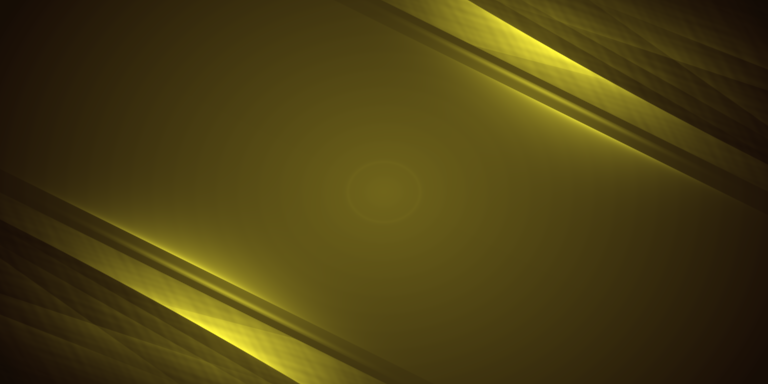
This background is drawn by a Shadertoy shader. Its source:

```glsl
const vec2 ACROSS = vec2(0.444, 0.896);   // normal of the slanted bands
const vec2 ALONG = vec2(0.896, -0.444);   // direction of the bands
const float RIM = 0.390;                  // inner edge of the bands
const float PANEL = 0.445;                // inner edge of the bright panel

vec2 hashGradient(vec2 cell) {
    float h = fract(sin(dot(cell, vec2(127.1, 311.7))) * 43758.5);
    return vec2(cos(6.2832 * h), sin(6.2832 * h));
}

float gradientNoise(vec2 p) {
    vec2 i = floor(p), f = fract(p);
    vec2 u = f * f * (3.0 - 2.0 * f);
    vec2 e = vec2(0.0, 1.0);
    float low = mix(dot(hashGradient(i), f),
                    dot(hashGradient(i + e.yx), f - e.yx), u.x);
    float high = mix(dot(hashGradient(i + e.xy), f - e.xy),
                     dot(hashGradient(i + e.yy), f - e.yy), u.x);
    return mix(low, high, u.y);
}

float bump(float x, float centre, float width) {
    float k = (x - centre) / width;
    return exp(-k * k);
}

float cover(float x, float soft) {
    return smoothstep(-soft, soft, x);
}

float band(float x, float a, float b, float soft) {
    return cover(x - a, soft) * cover(b - x, soft);
}

// Elliptical falloff with faint concentric steps
float backdrop(vec2 p) {
    float r = length(p * vec2(1.0, 1.2));
    float rings = r * 18.0;
    float stepped = (floor(rings) + smoothstep(0.7, 1.0, fract(rings))) / 18.0;
    float ringLine = 0.012 * bump(r, 0.094, 0.005);
    return max(0.44 - 0.315 * mix(r, stepped, 0.3), 0.085) + ringLine;
}

// Light spilling from the rim towards the centre
float rimGlow(float d, float t) {
    float gap = max(RIM - d, 0.0);
    float wide = 0.36 * exp(-gap / 0.075) * bump(t, 0.32, 0.30);
    float thin = 0.32 * exp(-gap / 0.007) * bump(t, 0.39, 0.24);
    return wide + thin;
}

// Bright panel, lit most along its outer edge
float panelLight(float d, float t, float outer, float soft) {
    float u = clamp((d - PANEL) / (outer - PANEL), 0.0, 1.0);
    float sheet = cover(d - 0.437 - 0.21 * t, soft);
    float light = (0.32 + 0.28 * u + 0.09 * sheet) * bump(t, 0.19, 0.31);
    float edge = 0.20 * exp(-(outer - d) / 0.010) * bump(t, 0.25, 0.24);
    return light + edge + 0.09 * bump(t, 0.5, 0.3);
}

// Overlapping translucent sheets, each at its own slant
float outerSheets(float d, float t, float outer, float soft) {
    float light = 0.20 * exp(-(d - outer) / 0.10) * bump(t, 0.14, 0.34);
    for (int i = 0; i < 5; i++) {
        float k = float(i);
        float slant = 0.16 * sin(2.4 * k + 0.4);
        float edge = 0.555 + 0.036 * k - slant * (t - 0.4);
        float gap = d - edge;
        float fade = exp(-max(gap, 0.0) / 0.07);
        light += (0.085 - 0.009 * k) * cover(gap, soft) * fade
               * bump(t, 0.28 + 0.09 * k, 0.36);
    }
    return light;
}

vec3 goldRamp(float v) {
    float green = v - 0.045 * smoothstep(0.0, 0.12, v);
    return clamp(vec3(v, green, 0.235 * v), 0.0, 1.0);
}

void mainImage(out vec4 fragColor, in vec2 fragCoord) {
    vec2 p = (fragCoord - 0.5 * iResolution.xy) / iResolution.y;
    float soft = 1.0 / iResolution.y;
    float base = backdrop(p);

    // Half-turn symmetry about the centre
    vec2 q = dot(p, ACROSS) < 0.0 ? -p : p;
    float d = dot(q, ACROSS);
    float t = dot(q, ALONG);
    float outer = 0.543 - 0.075 * t + 0.04 * t * t;
    float alongFibre = gradientNoise(vec2(t * 5.0 + d * 4.0, d * 90.0 - t * 12.0));
    float crossFibre = gradientNoise(vec2(t * 42.0 + d * 60.0, d * 9.0 - t * 3.0));
    float fibre = 0.6 * alongFibre + 0.6 * crossFibre;

    // Layers from the centre outwards; the strips melt away at their far ends
    float v = base + rimGlow(d, t);
    float shadow = 1.0 - 0.22 * bump(t, 0.25, 0.55);
    float strip = base * shadow + 0.23 * bump(t, 0.24, 0.29);
    strip += 0.26 * bump(d, 0.419, 0.006) * bump(t, 0.26, 0.25);
    v = mix(v, strip, cover(d - RIM, soft));

    float shade = base * shadow + 0.13 * bump(t, 0.25, 0.30);
    v = mix(v, shade, band(d, 0.427, PANEL, soft));

    float panel = base * shadow + panelLight(min(d, outer), t, outer, soft);
    v = mix(v, panel * (1.0 + 0.13 * fibre), cover(d - PANEL, soft));

    float corner = base * 0.76 + outerSheets(max(d, outer), t, outer, soft);
    v = mix(v, corner * (1.0 + 0.18 * fibre), cover(d - outer, soft));

    fragColor = vec4(goldRamp(v), 1.0);
}
```
